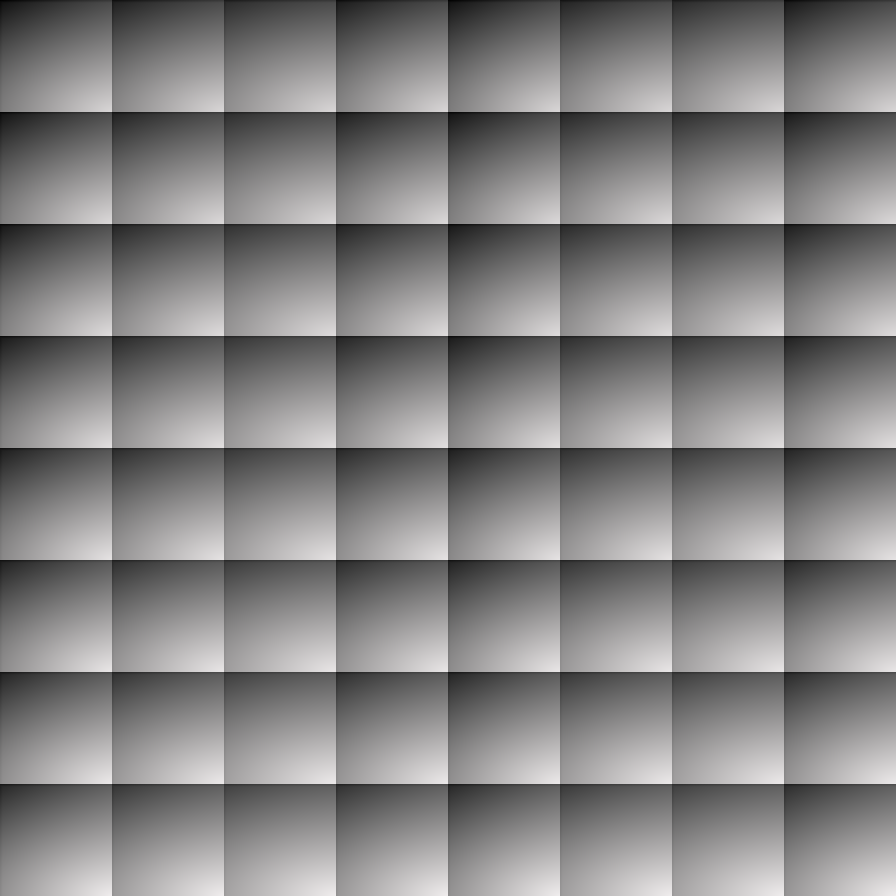
A Shadertoy shader for this pattern:

```glsl
const float TILES = 8.0;            // repeats across and down
const float LIGHT = 0.89;           // brightness at the lower right corner
const float FALLOFF = 0.56;         // darkening with distance from that corner
const float STRETCH = 0.45;         // horizontal squash of the glow
const float TILT = 0.12;            // extra darkening toward the left
const float TILT_WAVE = 0.05;       // change of tilt between columns
const float WAVE_PERIOD = 3.8;      // columns per tilt cycle
const float DRIFT = 0.10;           // brightness gained from top to bottom
const float SEAM_WIDTH = 0.014;     // in tile units
const float SEAM_DEPTH = 0.06;
const vec3 TINT = vec3(1.0, 0.988, 0.990);
const int SAMPLES = 3;              // antialiasing samples per axis
const float TAU = 6.2831853;

// Brightness of the tiled gradient at a canvas position in 0..1
float tileShade(vec2 uv) {
    vec2 grid = uv * TILES;
    vec2 tile = floor(grid);
    vec2 local = fract(grid);
    float left = 1.0 - local.x;

    // Rounded glow from the lower right, tilted differently per column
    float tilt = TILT + TILT_WAVE * cos(TAU * tile.x / WAVE_PERIOD);
    float shade = LIGHT - FALLOFF * length(vec2(STRETCH * left, local.y));
    shade -= tilt * left * mix(0.7, 1.0, local.y);

    // Slow lightening toward the bottom of the canvas
    shade += DRIFT * (0.5 - uv.y);

    // Fine shadow along the top edge, fainter along the left
    float topSeam = smoothstep(1.0 - 2.0 * SEAM_WIDTH, 1.0, local.y);
    float leftSeam = 1.0 - smoothstep(0.0, 2.0 * SEAM_WIDTH, local.x);
    return shade - SEAM_DEPTH * max(topSeam, 0.5 * leftSeam);
}

void mainImage(out vec4 fragColor, in vec2 fragCoord) {
    // Average a small grid of samples to smooth the tile borders
    float shade = 0.0;
    for (int y = 0; y < SAMPLES; y++) {
        for (int x = 0; x < SAMPLES; x++) {
            vec2 offset = (vec2(x, y) + 0.5) / float(SAMPLES) - 0.5;
            shade += tileShade((fragCoord + offset) / iResolution.xy);
        }
    }
    shade /= float(SAMPLES * SAMPLES);

    // The tint warms the lighter tones only
    vec3 color = shade * mix(vec3(1.0), TINT, smoothstep(0.2, 0.7, shade));
    fragColor = vec4(clamp(color, 0.0, 1.0), 1.0);
}
```
